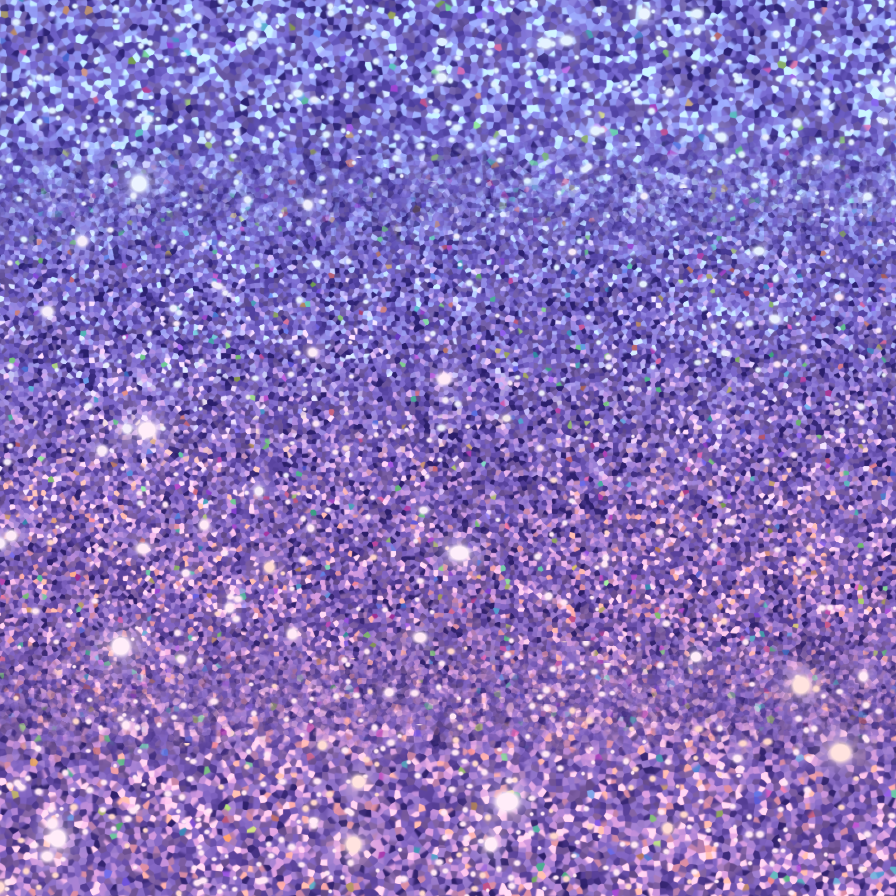
Write a Shadertoy shader that draws this texture.

```glsl
// Violet glitter: soft irregular grains shaded from navy to white,
// finer in a focused middle band, cooler at the top and pinker below.
// Scattered glints and a few glowing sparkles lie over the grains.

const vec3 NAVY   = vec3(0.17, 0.12, 0.42);
const vec3 DEEP   = vec3(0.34, 0.26, 0.62);
const vec3 VIOLET = vec3(0.50, 0.41, 0.79);
const vec3 LILAC  = vec3(0.63, 0.55, 0.86);
const vec3 PALE   = vec3(0.80, 0.71, 0.92);
const vec3 WHITE  = vec3(1.00, 0.97, 1.00);
const vec3 MAUVE  = vec3(0.46, 0.36, 0.60);
const vec3 ICE    = vec3(0.80, 0.93, 1.00);
const vec3 PINK   = vec3(1.00, 0.86, 0.94);
const vec3 PEACH  = vec3(1.00, 0.76, 0.68);

// Four random values per cell
vec4 hash4(vec2 cell, float seed) {
    vec4 p = fract(vec4(cell.xyx, cell.y + seed) * vec4(0.1031, 0.1030, 0.0973, 0.1099) + seed * 0.137);
    p += dot(p, p.wzxy + 33.33);
    return fract((p.xxyz + p.yzzw) * p.zywx);
}

float valueNoise(vec2 p, float seed) {
    vec2 i = floor(p), f = fract(p);
    f = f * f * (3.0 - 2.0 * f);
    float low  = mix(hash4(i, seed).x, hash4(i + vec2(1, 0), seed).x, f.x);
    float high = mix(hash4(i + vec2(0, 1), seed).x, hash4(i + vec2(1, 1), seed).x, f.x);
    return mix(low, high, f.y);
}

// Light reflected by bright grains: cool above, pink below
vec3 glintTint(float height, float pick) {
    vec3 tint = mix(PINK, ICE, smoothstep(0.35, 0.85, height + 0.5 * (pick - 0.5)));
    float warm = step(0.78, pick) * (1.0 - smoothstep(0.4, 0.65, height));
    return mix(tint, PEACH, warm);
}

// Grain colour from a uniform brightness rank
vec3 grainColor(float rank, vec4 rnd, float height) {
    vec3 c = mix(NAVY, DEEP, smoothstep(0.0, 0.20, rank));
    c = mix(c, VIOLET, smoothstep(0.20, 0.50, rank));
    c = mix(c, LILAC, smoothstep(0.48, 0.76, rank));
    c = mix(c, PALE, smoothstep(0.74, 0.90, rank));
    c = mix(c, WHITE, smoothstep(0.88, 0.98, rank));
    c = mix(c, MAUVE, 0.7 * step(rnd.x, 0.25) * step(rank, 0.7));
    c *= mix(vec3(1.03, 0.97, 0.97), vec3(0.94, 1.01, 1.04), smoothstep(0.3, 0.8, height));
    c = mix(c, c * glintTint(height, rnd.y) * 1.06, smoothstep(0.6, 0.9, rank));
    // Rare iridescent flecks
    vec3 fleck = 0.6 + 0.4 * cos(6.283 * (rnd.w + vec3(0.0, 0.33, 0.67)));
    return mix(c, fleck, 0.6 * step(0.975, rnd.z));
}

// Soft cellular grains; lift shifts the brightness ranks
vec3 grainLayer(vec2 p, float scale, float lift, float seed) {
    vec2 q = p * scale, base = floor(q);
    vec3 sum = vec3(0.0);
    float total = 0.0;
    for (int y = -1; y <= 1; y++)
    for (int x = -1; x <= 1; x++) {
        vec2 cell = base + vec2(x, y);
        vec4 site = hash4(cell, seed), look = hash4(cell, seed + 7.0);
        vec2 d = q - cell - 0.1 - 0.8 * site.xy;
        float w = exp(-10.0 * dot(d, d));
        sum += w * grainColor(clamp(site.z + lift, 0.0, 1.0), look, p.y);
        total += w;
    }
    return sum / total;
}

// Scattered spots: rgb is tinted light, a is coverage
vec4 glintLayer(vec2 p, float scale, float density, float radius, float halo, float seed) {
    vec2 q = p * scale, base = floor(q);
    vec4 light = vec4(0.0);
    for (int y = -1; y <= 1; y++)
    for (int x = -1; x <= 1; x++) {
        vec2 cell = base + vec2(x, y);
        vec4 site = hash4(cell, seed), look = hash4(cell, seed + 5.0);
        vec2 d = (q - cell - site.xy) * vec2(mix(0.75, 1.1, look.x), 1.0);
        float r = radius * mix(0.6, 1.2, look.y);
        float d2 = dot(d, d) / (r * r);
        float a = step(site.z, density) * (exp(-d2 * d2) + halo * exp(-0.22 * d2));
        light += a * vec4(mix(WHITE, glintTint(p.y, look.z), 0.65 * (1.0 - halo)), 1.0);
    }
    return vec4(light.rgb / max(light.a, 0.001), min(light.a, 1.0));
}

vec3 cover(vec3 under, vec4 light) {
    return mix(under, light.rgb, light.a);
}

void mainImage(out vec4 fragColor, in vec2 fragCoord) {
    vec2 p = fragCoord / iResolution.y;

    // Focus band and broad uneven lighting
    float blur = smoothstep(0.18, 0.38, abs(p.y - 0.5));
    float lift = 0.10 * (valueNoise(p * 5.0, 2.0) - 0.5) + 0.08 * (valueNoise(p * 22.0, 3.0) - 0.5);
    lift += mix(-0.03, 0.015, blur);

    vec3 color = mix(grainLayer(p, 190.0, lift, 11.0), grainLayer(p, 145.0, lift, 23.0), blur);

    // Small glints, larger glints and glowing sparkles
    color = cover(color, glintLayer(p, 85.0, mix(0.06, 0.17, blur), 0.30, 0.05, 31.0));
    color = cover(color, glintLayer(p, 32.0, 0.055, 0.19, 0.20, 43.0));
    color = cover(color, glintLayer(p, 9.0, 0.14, 0.085, 0.40, 59.0));

    fragColor = vec4(clamp(color, 0.0, 1.0), 1.0);
}
```
